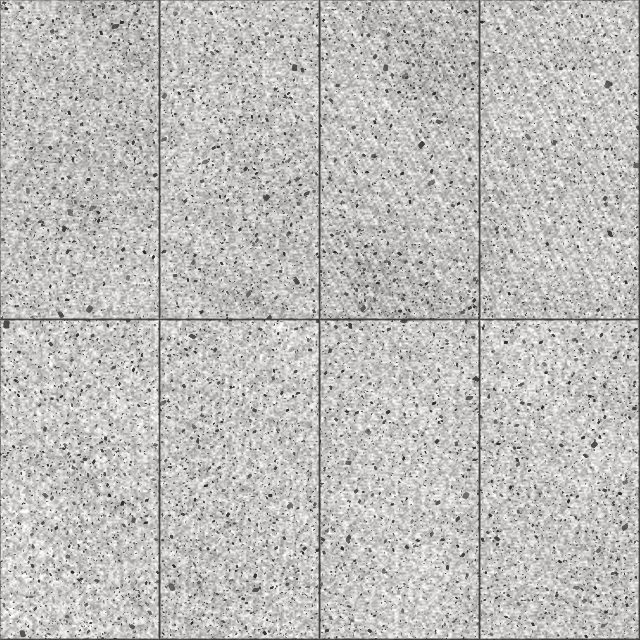
This texture is drawn by a WebGL 2 fragment shader. Its source:

```glsl
#version 300 es
precision highp float;
// Pale grey speckled granite slabs, four across and two down, with thin dark joints.
uniform vec2 u_resolution;
out vec4 outColor;

const vec2 TILES = vec2(4.0, 2.0);
const vec2 JOINT_SHIFT = vec2(0.0007, -0.0008);
const float JOINT_HALF_WIDTH = 0.0013;
const float HALO_WIDTH = 0.0032;
const float GRAIN_AMOUNT = 0.25;
const float CLOUD_AMOUNT = 0.07;
const float TILE_VARIATION = 0.025;

const vec3 STONE = vec3(0.805, 0.803, 0.798);
const vec3 PALE_CHIP = vec3(0.94, 0.935, 0.93);
const vec3 GREY_CHIP = vec3(0.56, 0.55, 0.54);
const vec3 DARK_CHIP = vec3(0.16, 0.152, 0.15);
const vec3 JOINT = vec3(0.21, 0.20, 0.20);

float hash(vec2 p) {
    return fract(sin(dot(p, vec2(127.1, 311.7))) * 43758.5453);
}

float noise(vec2 p) {
    vec2 i = floor(p), f = fract(p);
    f = f * f * (3.0 - 2.0 * f);
    return mix(mix(hash(i), hash(i + vec2(1.0, 0.0)), f.x),
               mix(hash(i + vec2(0.0, 1.0)), hash(i + vec2(1.0)), f.x), f.y);
}

// Coverage of scattered angular chips; radii are in canvas units
float chips(vec2 p, float cells, float share, vec2 radii, float seed, float pixel) {
    vec2 home = floor(p * cells);
    float cover = 0.0;
    for (int y = -1; y <= 1; y++) {
        for (int x = -1; x <= 1; x++) {
            vec2 id = home + vec2(x, y);
            vec2 key = id + seed;
            if (hash(key) > share) continue;
            vec2 jitter = vec2(hash(key + 3.7), hash(key + 8.3));
            vec2 d = p - (id + jitter) / cells;
            float size = hash(key + 13.9);
            float radius = mix(radii.x, radii.y, size * size);
            float turn = 6.2832 * hash(key + 21.1);
            float c = cos(turn), s = sin(turn);
            d = mat2(c, s, -s, c) * d;
            d.y *= mix(1.0, 1.8, hash(key + 27.7));
            // A skewed diamond cut by a circle gives a broken-stone outline
            float facet = abs(d.x + 0.3 * d.y) * 0.8 + abs(d.y) * 0.75;
            float edge = max(facet, length(d) * 0.9) - radius;
            float strength = mix(0.55, 1.0, hash(key + 34.3));
            cover = max(cover, strength * (1.0 - smoothstep(-0.6 * pixel, 0.6 * pixel, edge)));
        }
    }
    return cover;
}

void main() {
    vec2 uv = gl_FragCoord.xy / u_resolution;
    float pixel = 1.0 / min(u_resolution.x, u_resolution.y);

    // Slab grid: each slab gets its own seed
    vec2 grid = (uv + JOINT_SHIFT) * TILES;
    vec2 tile = floor(grid);
    float seed = 1.37 + 19.3 * tile.x + 47.9 * tile.y;
    vec2 p = uv + 0.13 * seed;

    // Slow clouds, smudges and fine grain
    float cloud = 0.65 * noise(p * 6.0) + 0.35 * noise(p * 17.0);
    float smudge = smoothstep(0.62, 0.95, noise(p * 13.0 + 5.0));
    float grain = noise(p * 370.0) + noise(p * 190.0 + 31.0) - 1.0;
    float tone = GRAIN_AMOUNT * grain - CLOUD_AMOUNT * (cloud - 0.5);
    tone += TILE_VARIATION * (hash(tile + 4.2) - 0.5) - 0.035 * smudge;
    vec3 color = STONE + tone;

    // Pale and grey mineral flecks
    float pale = chips(uv, 62.0, 0.20, vec2(0.0016, 0.0055), seed + 2.1, 2.0 * pixel);
    float grey = chips(uv, 105.0, 0.30, vec2(0.0010, 0.0032), seed + 5.3, pixel);
    color = mix(color, PALE_CHIP, 0.75 * pale);
    color = mix(color, GREY_CHIP, 0.8 * grey);

    // Dark chips in three sizes, denser inside the clouds
    float density = 0.65 + 0.7 * cloud;
    float fine = chips(uv, 155.0, 0.30 * density + 0.2 * smudge, vec2(0.0009, 0.0019), seed + 7.7, pixel);
    float medium = chips(uv, 80.0, 0.32 * density, vec2(0.0015, 0.0036), seed + 11.5, pixel);
    float large = chips(uv, 34.0, 0.14 * density, vec2(0.0030, 0.0062), seed + 17.9, pixel);
    color = mix(color, DARK_CHIP, max(0.9 * fine, max(medium, 0.85 * large)));

    // Joints with a faint halo and uneven wear
    vec2 toJoint = abs(fract(grid + 0.5) - 0.5) / TILES;
    float gap = min(toJoint.x, toJoint.y);
    float wear = noise(uv * 150.0);
    float halo = 1.0 - smoothstep(0.0, HALO_WIDTH, gap);
    float halfWidth = JOINT_HALF_WIDTH * mix(0.8, 1.2, wear);
    float joint = 1.0 - smoothstep(-0.6 * pixel, 0.6 * pixel, gap - halfWidth);
    color *= 1.0 - 0.22 * halo;
    color = mix(color, JOINT, joint * mix(0.75, 0.98, wear));

    outColor = vec4(clamp(color, 0.0, 1.0), 1.0);
}
```
